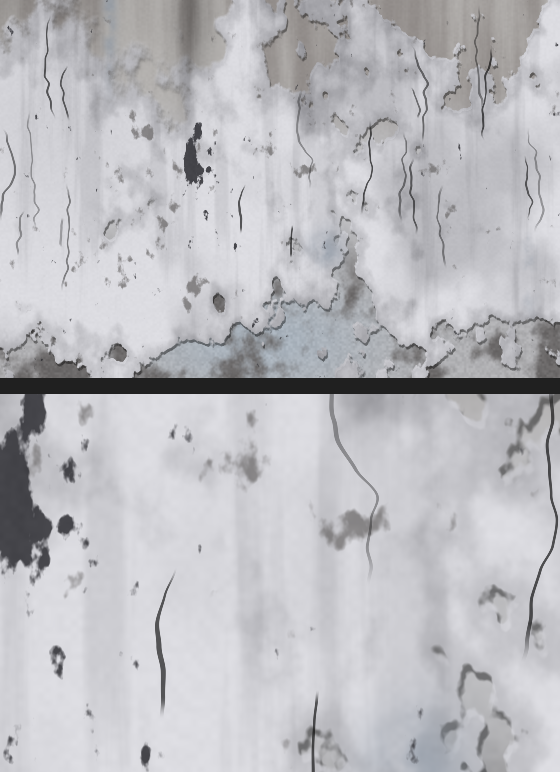
Top: the whole. Bottom: its middle third, enlarged.
This texture is drawn by a Shadertoy shader. Its source:

```glsl
// Weathered wall: white paint peeling off grey plaster at the top and bottom.
// A noise field with a height bias decides where paint is lost; stains, soot,
// hairline cracks and fine grain are layered over it.

const float ASPECT = 1.48;

float hash(vec2 p) {
    return fract(sin(dot(p, vec2(127.1, 311.7))) * 43758.5453);
}

float noise(vec2 p) {
    vec2 i = floor(p), f = fract(p);
    f = f * f * (3.0 - 2.0 * f);
    return mix(mix(hash(i), hash(i + vec2(1, 0)), f.x),
               mix(hash(i + vec2(0, 1)), hash(i + vec2(1, 1)), f.x), f.y);
}

float fbm(vec2 p) {
    float sum = 0.0, amp = 0.515;
    for (int i = 0; i < 5; i++) {
        sum += amp * noise(p);
        p = mat2(1.6, 1.2, -1.2, 1.6) * p + 7.3;
        amp *= 0.5;
    }
    return sum;
}

// Soft elliptical weight, 1 at the centre
float spot(vec2 uv, vec2 centre, vec2 radius) {
    vec2 d = (uv - centre) / radius;
    return exp(-dot(d, d));
}

// Positive where the paint has come off
float exposure(vec2 uv) {
    vec2 p = uv * vec2(ASPECT, 1.0);
    float n = 0.6 * fbm(p * vec2(6.5, 5.0) + 3.0) + 0.4 * fbm(p * vec2(19.0, 15.0)) - 0.5;
    float top = (uv.y - 0.87) * 1.9
              + 0.22 * spot(uv, vec2(0.27, 0.85), vec2(0.12, 0.3))
              - 0.35 * spot(uv, vec2(0.43, 0.95), vec2(0.045, 0.3))
              - 0.22 * spot(uv, vec2(0.68, 0.9), vec2(0.05, 0.15))
              - 0.45 * smoothstep(0.92, 0.97, uv.x);
    float low = (0.14 - uv.y) * 1.7
              + 0.12 * spot(uv, vec2(0.6, 0.15), vec2(0.2, 0.15))
              - 0.12 * spot(uv, vec2(0.27, 0.1), vec2(0.07, 0.2));
    return 1.6 * n + max(max(top, low), -0.31);
}

// Darkness of the long, mostly vertical hairline cracks
float cracks(vec2 p) {
    float dark = 0.0, px = 1.0 / iResolution.y;
    for (int i = 0; i < 20; i++) {
        float id = float(i);
        float side = hash(vec2(id, 1.7));
        float x = i < 7 ? 0.02 + 0.17 * side : 0.62 + 0.8 * side;
        float y = mix(0.35, 0.85, hash(vec2(id, 4.1)));
        float reach = mix(0.04, 0.17, hash(vec2(id, 8.3)));
        x += 0.05 * (noise(vec2(p.y * 9.0, id * 5.0)) - 0.5)
           + 0.012 * (noise(vec2(p.y * 45.0, id * 3.0)) - 0.5);
        float width = 0.0003 + 0.0016 * noise(vec2(p.y * 16.0, id * 7.0));
        float line = 1.0 - smoothstep(width, width + px, abs(p.x - x));
        float ends = 1.0 - smoothstep(0.7, 1.0, abs(p.y - y) / reach);
        dark = max(dark, line * ends * mix(0.25, 0.65, hash(vec2(id, 6.6))));
    }
    return dark;
}

void mainImage(out vec4 fragColor, in vec2 fragCoord) {
    vec2 uv = fragCoord / iResolution.xy;
    vec2 p = uv * vec2(ASPECT, 1.0);
    float streak = fbm(vec2(p.x * 24.0, p.y * 2.0));
    float blotch = fbm(p * vec2(15.0, 12.0) + 31.0);
    float cloud = fbm(p * vec2(3.4, 2.6) + 12.0);

    // Peeling, with a softer worn border at the upper left
    float soft = 0.035 + 0.3 * spot(uv, vec2(0.2, 0.88), vec2(0.2, 0.25));
    float e = exposure(uv);
    float bare = smoothstep(0.0, soft, e);
    float bareAbove = smoothstep(0.0, soft, exposure(uv + vec2(-0.002, 0.007)));

    // Paint: cloudy white, dirtier close to the lost areas
    vec3 paint = vec3(0.865, 0.865, 0.885);
    paint -= 0.13 * smoothstep(0.46, 0.72, cloud) + 0.11 * smoothstep(-0.22, 0.02, e);
    paint -= 0.06 * smoothstep(0.5, 0.72, streak);
    paint -= 0.05 * spot(uv, vec2(0.1, 0.7), vec2(0.2, 0.3));

    // Plaster: warm grey on top, pale in the middle, blue and sooty below
    vec3 upper = mix(vec3(0.71, 0.70, 0.69), vec3(0.57, 0.55, 0.54), smoothstep(0.3, 0.7, 0.5 * (cloud + streak)));
    upper -= 0.07 * spot(uv, vec2(0.0, 1.0), vec2(0.25, 0.15));
    float soot = smoothstep(0.4, 0.68, blotch + 0.22 * spot(uv, vec2(0.14, 0.05), vec2(0.08, 0.09))
               + 0.2 * spot(uv, vec2(0.98, 0.05), vec2(0.05, 0.1)) - 0.08 * spot(uv, vec2(0.47, 0.08), vec2(0.12, 0.12)));
    vec3 blue = mix(vec3(0.69, 0.69, 0.70), vec3(0.66, 0.70, 0.74), spot(uv, vec2(0.47, 0.1), vec2(0.2, 0.15)));
    vec3 lower = mix(blue, vec3(0.42, 0.41, 0.41), soot);
    vec3 plaster = mix(lower, vec3(0.74, 0.74, 0.75), smoothstep(0.2, 0.42, uv.y));
    plaster = mix(plaster, upper, smoothstep(0.55, 0.8, uv.y));

    // Flake edges: shadow below the paint, light on its upper rim
    vec3 col = mix(paint, plaster, bare);
    col *= 1.0 - 0.42 * bare * (1.0 - bareAbove);
    col += 0.05 * (1.0 - bare) * bareAbove;

    // Run-off streaks
    col *= 1.0 - 0.2 * spot(uv, vec2(0.345, 0.95), vec2(0.035, 0.2)) * (0.5 + streak);
    float damp = spot(uv, vec2(0.196, 0.94), vec2(0.012, 0.14)) + spot(uv, vec2(0.945, 0.3), vec2(0.012, 0.13))
               + spot(uv, vec2(0.58, 0.33), vec2(0.03, 0.06));
    col = mix(col, vec3(0.55, 0.59, 0.64), min(damp, 1.0) * smoothstep(0.3, 0.65, blotch) * 0.75);

    // Grey mould patches
    float density = spot(uv, vec2(0.28, 0.6), vec2(0.08, 0.13)) + spot(uv, vec2(0.32, 0.28), vec2(0.05, 0.14))
                  + 0.6 * spot(uv, vec2(0.53, 0.58), vec2(0.06, 0.07)) + 0.6 * spot(uv, vec2(0.8, 0.58), vec2(0.06, 0.08))
                  + 0.5 * spot(uv, vec2(0.1, 0.3), vec2(0.12, 0.2));
    float mould = smoothstep(0.0, 0.12, fbm(p * vec2(28.0, 20.0)) - 0.77 + 0.19 * density);
    col = mix(col, vec3(0.43, 0.42, 0.42), 0.75 * mould);

    // Black soot marks with ragged borders
    float mark = spot(uv, vec2(0.346, 0.565), vec2(0.026, 0.12)) + spot(uv, vec2(0.374, 0.575), vec2(0.011, 0.04))
               + spot(uv, vec2(0.368, 0.43), vec2(0.01, 0.025)) + 0.9 * spot(uv, vec2(0.42, 0.35), vec2(0.007, 0.05));
    float black = smoothstep(0.0, 0.09, 0.42 * min(mark, 1.0) + fbm(p * vec2(42.0, 26.0) + 5.0) - 0.79);
    col = mix(col, vec3(0.21, 0.21, 0.23), 0.9 * black);

    // Cracks and plaster grain
    col *= 1.0 - cracks(p);
    col += (noise(p * 170.0) - 0.5) * mix(0.02, 0.07, bare * (1.0 - smoothstep(0.2, 0.4, uv.y)));
    fragColor = vec4(clamp(col, 0.0, 1.0), 1.0);
}
```
